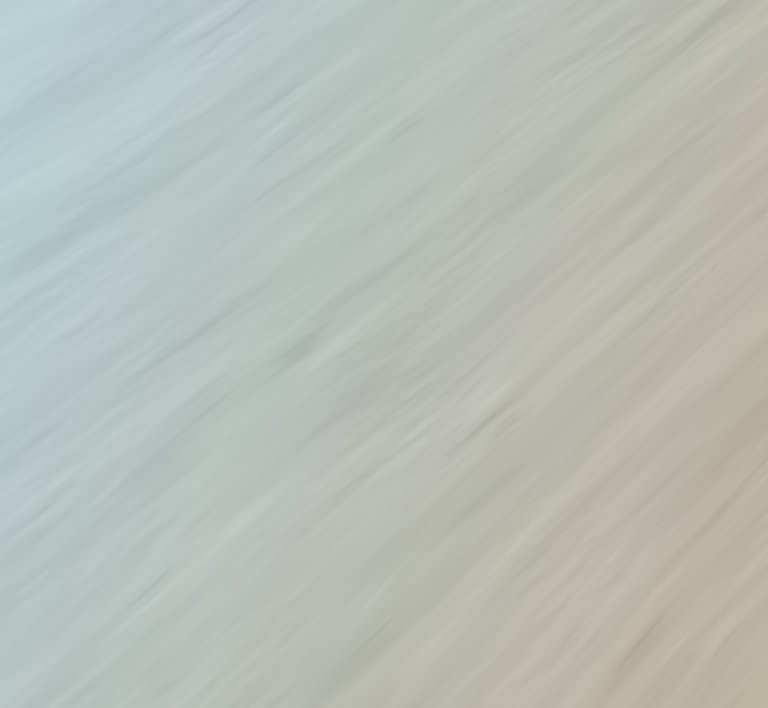
Give the GLSL for this texture, as a WebGL 2 fragment shader.

```glsl
#version 300 es
precision highp float;
// Soft brushed streaks fanning over a cool-to-warm pale gradient.

uniform vec2 u_resolution;
out vec4 fragColor;

const vec3 COOL = vec3(0.712, 0.812, 0.832);
const vec3 NEUTRAL = vec3(0.720, 0.745, 0.717);
const vec3 WARM = vec3(0.738, 0.697, 0.622);
const vec2 FAN_CENTRE = vec2(3.73, 3.15);   // streaks point towards it
const float FAN_RADIUS = 4.1;
const vec2 BAND_FREQ = vec2(1.5, 15.0);     // along, across the streaks
const vec2 STREAK_FREQ = vec2(2.8, 30.0);
const vec2 WISP_FREQ = vec2(15.0, 66.0);
const vec2 GROOVE_FREQ = vec2(3.0, 34.0);
const vec2 DASH_FREQ = vec2(6.5, 72.0);
const float BAND_GAIN = 0.026;
const float STREAK_GAIN = 0.026;
const float RELIEF_GAIN = 0.042;
const float GROOVE_GAIN = 0.026;
const float DASH_GAIN = 0.036;
const float TINT_GAIN = 0.010;
const float RELIEF_STEP = 0.005;

vec2 hashGradient(vec2 cell) {
    vec3 h = fract(cell.xyx * vec3(0.1031, 0.1030, 0.0973));
    h += dot(h, h.yzx + 33.33);
    float turn = 6.28318 * fract((h.x + h.y) * h.z);
    return vec2(cos(turn), sin(turn));
}

// Gradient noise, roughly -0.7 to 0.7
float noise(vec2 p) {
    vec2 i = floor(p), f = p - i;
    vec2 u = f * f * f * (f * (f * 6.0 - 15.0) + 10.0);
    float a = dot(hashGradient(i), f);
    float b = dot(hashGradient(i + vec2(1, 0)), f - vec2(1, 0));
    float c = dot(hashGradient(i + vec2(0, 1)), f - vec2(0, 1));
    float d = dot(hashGradient(i + vec2(1, 1)), f - vec2(1, 1));
    return mix(mix(a, b, u.x), mix(c, d, u.x), u.y);
}

float fbm(vec2 p) {
    float sum = 0.0, gain = 1.0;
    for (int i = 0; i < 3; i++) {
        sum += gain * noise(p);
        p = p * 2.03 + vec2(17.3, 9.1);
        gain *= 0.5;
    }
    return sum;
}

// x runs along the streaks, y across them towards the lower right
vec2 streakSpace(vec2 p) {
    vec2 d = FAN_CENTRE - p;
    vec2 q = vec2(length(d), atan(d.y, d.x) * FAN_RADIUS);
    q.y += 0.010 * noise(q * vec2(2.5, 3.0)) + 0.003 * noise(q * vec2(13.0, 22.0) + 5.0);
    return q;
}

// Height of the feathery surface; wisps lie slightly askew
float surface(vec2 q, float wispAmount) {
    vec2 askew = vec2(q.x, q.y + 0.09 * q.x);
    return fbm(q * STREAK_FREQ + 31.0) + wispAmount * fbm(askew * WISP_FREQ + 7.0);
}

// Slender tapered marks: dark where the noise peaks, paler where it dips
float slenderMarks(vec2 p) {
    float n = noise(p);
    return 0.7 * smoothstep(0.18, 0.58, -n) - smoothstep(0.18, 0.58, n);
}

vec3 baseColour(vec2 uv) {
    float t = clamp(0.70 * uv.x + 0.30 * (1.0 - uv.y), 0.0, 1.0);
    vec3 cold = mix(COOL, NEUTRAL, smoothstep(-0.15, 0.62, t));
    return mix(cold, WARM, smoothstep(0.36, 1.10, t));
}

void main() {
    vec2 uv = gl_FragCoord.xy / u_resolution;
    vec2 p = gl_FragCoord.xy / u_resolution.y;
    vec2 q = streakSpace(p);

    // Broad bands and finer streaks
    float tone = BAND_GAIN * noise(q * BAND_FREQ + 11.0);
    tone += STREAK_GAIN * fbm(q * STREAK_FREQ * vec2(0.7, 0.8) + 23.0);

    // Side light from the upper left, stronger in scattered patches
    float patchy = smoothstep(-0.25, 0.45, noise(q * vec2(3.5, 8.0) + 41.0));
    float wisps = 0.08 + 0.36 * patchy;
    float slope = surface(q + vec2(0.0, RELIEF_STEP), wisps) - surface(q, wisps);
    tone += RELIEF_GAIN * (0.5 + 0.6 * patchy) * slope;

    // Soft long grooves and short crisp dashes
    float presence = smoothstep(-0.05, 0.40, noise(q * vec2(4.0, 11.0) + 71.0));
    tone += GROOVE_GAIN * slenderMarks(q * GROOVE_FREQ + 53.0);
    tone += DASH_GAIN * presence * slenderMarks(q * DASH_FREQ + 97.0);

    // Faint green-violet drift
    float tint = noise(q * vec2(1.6, 6.0) + 87.0);
    vec3 colour = baseColour(uv) + tone;
    colour += TINT_GAIN * tint * vec3(0.6, -0.6, 0.7);
    fragColor = vec4(clamp(colour, 0.0, 1.0), 1.0);
}
```
